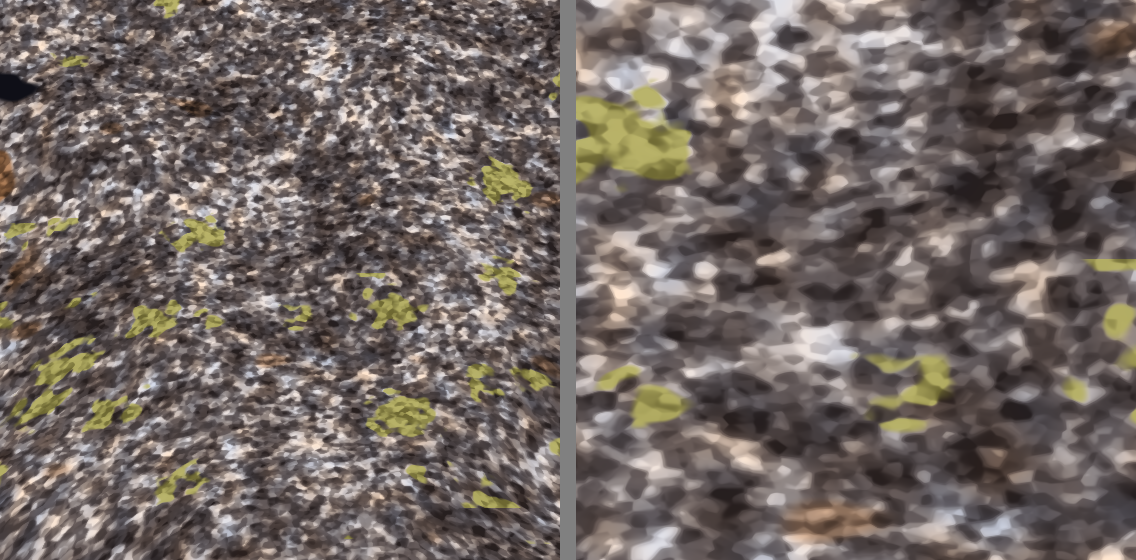
Left: the whole. Right: its middle third, enlarged.
A Shadertoy shader for this texture:

```glsl
const vec3 SHADOW = vec3(0.15, 0.12, 0.12);
const vec3 DARK_ROCK = vec3(0.28, 0.245, 0.245);
const vec3 MID_ROCK = vec3(0.39, 0.35, 0.35);
const vec3 GREY_FLECK = vec3(0.57, 0.53, 0.52);
const vec3 PALE_FLECK = vec3(0.79, 0.75, 0.74);
const vec3 BRIGHT_FLECK = vec3(0.93, 0.89, 0.87);
const vec3 LICHEN_DARK = vec3(0.45, 0.43, 0.20);
const vec3 LICHEN_LIGHT = vec3(0.71, 0.69, 0.38);
const vec3 RUST = vec3(0.42, 0.26, 0.13);
const vec3 HOLLOW = vec3(0.06, 0.06, 0.09);

const vec2 GRAIN_FREQ = vec2(66.0, 108.0);
const vec2 FINE_FREQ = vec2(112.0, 168.0);
const vec2 CLUMP_FREQ = vec2(19.0, 36.0);
const vec2 PATCH_FREQ = vec2(4.5, 8.5);
const vec2 LICHEN_FREQ = vec2(8.0, 13.0);
const float LICHEN_CHANCE = 0.36;
const float DOME_BEND = 0.45;
const float DOME_CENTRE = 0.62;

vec2 hash22(vec2 p) {
    vec3 h = fract(vec3(p.xyx) * vec3(0.1031, 0.1030, 0.0973));
    h += dot(h, h.yzx + 33.33);
    return fract((h.xx + h.yz) * h.zy);
}

float cornerSlope(vec2 cell, vec2 offset) {
    return dot(hash22(cell) * 2.0 - 1.0, offset);
}

// Gradient noise scaled to about unit deviation
float noise(vec2 p) {
    vec2 i = floor(p), f = fract(p), w = f * f * (3.0 - 2.0 * f);
    vec2 e = vec2(1.0, 0.0);
    float low = mix(cornerSlope(i, f), cornerSlope(i + e, f - e), w.x);
    float high = mix(cornerSlope(i + e.yx, f - e.yx), cornerSlope(i + 1.0, f - 1.0), w.x);
    return 5.8 * mix(low, high, w.y);
}

// Soft-edged mineral grains, each with its own tone, about unit deviation
float grains(vec2 p) {
    vec2 i = floor(p), f = fract(p);
    float tone = 0.0, total = 0.0;
    for (int y = -1; y <= 1; y++)
    for (int x = -1; x <= 1; x++) {
        vec2 g = vec2(x, y);
        vec2 d = g + hash22(i + g) - f;
        float weight = exp(-7.0 * dot(d, d));
        tone += weight * hash22(i + g + 71.0).x;
        total += weight;
    }
    return (tone / total - 0.5) * 4.0;
}

// Scattered ragged lichen islands: positive inside
float lichenField(vec2 p, float ragged, float chance) {
    vec2 i = floor(p), f = fract(p);
    float field = -1.0;
    for (int y = -1; y <= 1; y++)
    for (int x = -1; x <= 1; x++) {
        vec2 g = vec2(x, y);
        vec2 pick = hash22(i + g + 19.0);
        vec2 d = g + hash22(i + g + 43.0) - f;
        float radius = mix(0.12, 0.46, pick.y);
        float inside = radius - length(d) + ragged;
        field = max(field, pick.x < chance ? inside : -1.0);
    }
    return field;
}

vec3 rockRamp(float z) {
    vec3 c = mix(SHADOW, DARK_ROCK, smoothstep(-2.3, -0.9, z));
    c = mix(c, MID_ROCK, smoothstep(-0.9, 0.0, z));
    c = mix(c, GREY_FLECK, smoothstep(0.0, 0.85, z));
    c = mix(c, PALE_FLECK, smoothstep(0.85, 1.6, z));
    return mix(c, BRIGHT_FLECK, smoothstep(1.6, 2.4, z));
}

void mainImage(out vec4 fragColor, in vec2 fragCoord) {
    vec2 uv = fragCoord / iResolution.y;

    // Domed rock surface, with grain shrinking into the distance
    float side = uv.x - DOME_CENTRE;
    float rise = uv.y + DOME_BEND * side * side * (1.0 - uv.y);
    rise += 0.008 * noise(uv * vec2(3.0, 4.0) + 5.0);
    vec2 surface = vec2((uv.x - 0.5) * (0.85 + 0.4 * uv.y), rise * (0.85 + 0.2 * rise)) + 2.0;

    // Mineral tone from broad patches down to fine specks
    float broad = noise(surface * PATCH_FREQ);
    float clump = noise(surface * CLUMP_FREQ + 9.0);
    float coarse = grains(surface * GRAIN_FREQ);
    float fine = grains(surface * FINE_FREQ + 31.0);
    float tone = 0.72 * coarse + 0.42 * fine + 0.38 * clump + 0.34 * broad;
    vec3 color = rockRamp(tone);
    color *= 1.0 + 0.03 * noise(surface * 30.0) * vec3(1.0, 0.2, -0.8);

    // Rusty soil along the left rim and in rare cracks
    float rim = smoothstep(0.11, 0.0, uv.x) * smoothstep(0.40, 0.46, uv.y);
    float stain = rim * smoothstep(0.2, 1.2, noise(uv * vec2(14.0, 8.0)) + 0.3 * clump);
    stain = max(stain, 0.6 * smoothstep(1.9, 2.6, noise(surface * vec2(9.0, 16.0) + 3.0)));
    color = mix(color, RUST * (1.0 + 0.3 * tone), 0.75 * stain);

    // Shaded hollow at the left edge
    float hollow = length((uv - vec2(0.015, 0.845)) / vec2(0.045, 0.024)) + 0.12 * clump;
    color = mix(color, HOLLOW, smoothstep(1.15, 0.75, hollow));

    // Lichen on the nearer slope
    float band = smoothstep(0.0, 0.12, uv.y) * smoothstep(0.62, 0.42, uv.y);
    float ragged = 0.10 * noise(surface * vec2(34.0, 48.0)) + 0.05 * coarse;
    float lichen = lichenField(surface * LICHEN_FREQ, ragged, LICHEN_CHANCE * (0.08 + 0.92 * band));
    vec3 lichenColor = mix(LICHEN_DARK, LICHEN_LIGHT, smoothstep(-1.6, 1.0, 0.6 * coarse + 0.7 * fine));
    color = mix(color, lichenColor, 0.92 * smoothstep(-0.04, 0.08, lichen));

    fragColor = vec4(color, 1.0);
}
```
